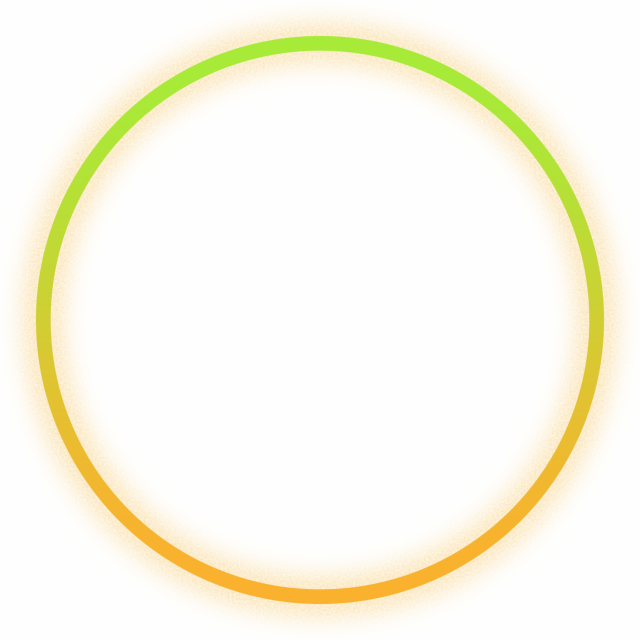
Write a WebGL 2 fragment shader that draws this background.

```glsl
#version 300 es
precision highp float;
// A thin ring, green at the top and amber below, with a soft grainy glow on white.

#define RING_RADIUS 0.4323
#define RING_HALF_WIDTH 0.0115
#define GLOW_STRENGTH 0.27
#define GLOW_WIDTH 0.031
#define GRAIN_SCALE 290.0
#define GRAIN_AMOUNT 0.65
#define PAPER vec3(0.998, 0.998, 0.996)
#define GREEN vec3(0.655, 0.92, 0.22)
#define AMBER vec3(0.98, 0.695, 0.18)
#define GLOW_COLOR vec3(0.96, 0.73, 0.27)

uniform vec2 u_resolution;
out vec4 fragColor;

// Pseudo-random unit vector for a lattice point
vec2 hashGradient(vec2 cell) {
    vec3 p = fract(cell.xyx * vec3(0.1031, 0.1030, 0.0973));
    p += dot(p, p.yzx + 33.33);
    float angle = 6.28318 * fract((p.x + p.y) * p.z);
    return vec2(cos(angle), sin(angle));
}

float gradientNoise(vec2 p) {
    vec2 cell = floor(p);
    vec2 f = fract(p);
    vec2 blend = f * f * f * (f * (f * 6.0 - 15.0) + 10.0);
    vec2 e = vec2(1.0, 0.0);
    float a = dot(hashGradient(cell), f);
    float b = dot(hashGradient(cell + e.xy), f - e.xy);
    float c = dot(hashGradient(cell + e.yx), f - e.yx);
    float d = dot(hashGradient(cell + e.xx), f - e.xx);
    return mix(mix(a, b, blend.x), mix(c, d, blend.x), blend.y);
}

void main() {
    float unit = min(u_resolution.x, u_resolution.y);
    vec2 p = (gl_FragCoord.xy - 0.5 * u_resolution) / unit;
    float pixel = 1.0 / unit;
    float edge = abs(length(p) - RING_RADIUS) - RING_HALF_WIDTH;

    // Glow on both sides of the ring, broken up by fine grain
    float falloff = max(edge, 0.0) / GLOW_WIDTH;
    float grain = gradientNoise((p + 1.0) * GRAIN_SCALE);
    float glow = GLOW_STRENGTH * exp(-falloff * falloff);
    glow *= max(0.0, 1.0 + GRAIN_AMOUNT * grain);
    vec3 color = mix(PAPER, GLOW_COLOR, glow);

    // Ring with a vertical gradient
    vec3 ringColor = mix(AMBER, GREEN, smoothstep(-0.43, 0.43, p.y));
    float ring = 1.0 - smoothstep(-0.75 * pixel, 0.75 * pixel, edge);
    color = mix(color, ringColor, ring);

    fragColor = vec4(color, 1.0);
}
```
